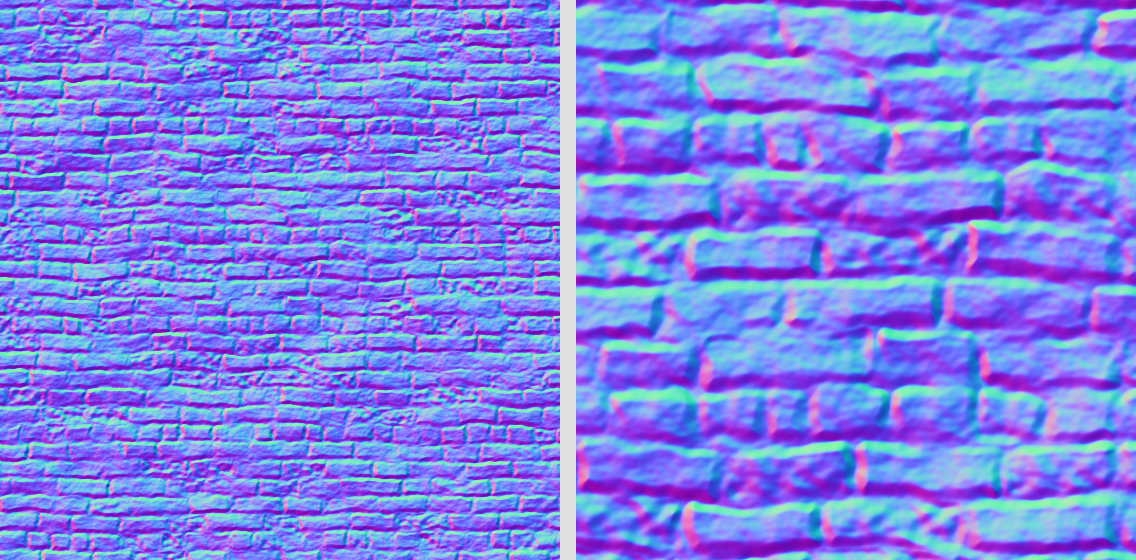
Left, the full canvas; right, a detail of the centre.
Write a three.js fragment shader that draws this texture map.

```glsl
// Tangent-space normal map of an old brick wall: 31 courses, some of short headers.
// A height field of worn bricks in partly filled joints is built from cells and
// gradient noise, then its slope becomes colour. A strip and five courses recur.

varying vec2 vUv;

const float COURSES = 31.0;
const float STRETCHERS = 12.0;      // long bricks across
const float HEADERS = 24.0;         // short bricks across
const float HEADER_SPACING = 5.8;   // courses between header courses
const float EDGE_JITTER = 0.48;     // irregularity of brick lengths
const float JOINT = 0.045;          // lengths and heights below are in courses
const float CORNER = 0.16;
const float BEVEL = 0.20;
const float BEVEL_SKEW = 0.12;      // wider bevel on the lower side
const float RELIEF = 0.37;
const float FILL = 0.24;            // mortar left standing in the joints
const float CROSS_FILL = 0.07;      // extra mortar in upright joints
const float DOME = 0.25;
const float TILT = 0.55;
const float GRAIN = 0.125;
const float LUMPS = 0.16;
const float RUBBLE = 0.36;
const float SWELL = 0.75;           // broad bulging of the wall
const float WARP = 0.13;
const float SAG = 0.30;             // slow wandering of the courses
const float STEP = 0.0012;          // slope sampling distance on the canvas
const vec2 SLOPE_SCALE = vec2(0.85, -1.0);
const vec2 SLOPE_BIAS = vec2(-0.03, 0.0);

float hash(vec2 p) {
  return fract(sin(dot(p, vec2(127.1, 311.7))) * 43758.55);
}

float cornerNoise(vec2 cell, vec2 offset, vec2 period) {
  float angle = 6.2832 * hash(mod(cell, period) + period * 0.37);
  return dot(vec2(cos(angle), sin(angle)), offset);
}

// Gradient noise that tiles over the unit square
float noise(vec2 uv, vec2 period) {
  vec2 p = uv * period, i = floor(p), f = p - i;
  vec2 w = f * f * f * (f * (f * 6.0 - 15.0) + 10.0);
  vec2 e = vec2(1.0, 0.0);
  float low = mix(cornerNoise(i, f, period), cornerNoise(i + e, f - e, period), w.x);
  float high = mix(cornerNoise(i + e.yx, f - e.yx, period),
                   cornerNoise(i + 1.0, f - 1.0, period), w.x);
  return mix(low, high, w.y);
}

float roughness(vec2 uv) {
  return noise(uv, vec2(46.0, 66.0)) + 0.45 * noise(uv, vec2(98.0, 134.0))
       + 0.16 * noise(uv, vec2(190.0, 250.0));
}

// Bricks in the fourth sixth of a course repeat those in the third
float foldBrick(float index, float count) {
  float k = mod(index, count);
  float inCopy = step(count / 2.0, k) * (1.0 - step(count * 2.0 / 3.0, k));
  return k - inCopy * count / 6.0;
}

// Courses 16 to 20 repeat courses 11 to 15
float foldCourse(float course) {
  float k = mod(course, COURSES);
  return k - 5.0 * step(15.5, k) * (1.0 - step(20.5, k));
}

float brickEdge(float index, float count, float course) {
  return index + EDGE_JITTER * hash(vec2(foldBrick(index, count), course));
}

float roundedBox(vec2 p, vec2 halfSize, float radius) {
  vec2 q = abs(p) - halfSize + radius;
  return length(max(q, 0.0)) + min(max(q.x, q.y), 0.0) - radius;
}

float wallHeight(vec2 uv) {
  // Ragged outlines on wandering courses
  vec2 wobble = vec2(noise(uv, vec2(38.0, 52.0)), noise(uv + 0.37, vec2(29.0, 44.0)))
              + 0.5 * vec2(noise(uv, vec2(80.0, 95.0)), noise(uv + 0.37, vec2(85.0, 90.0)));
  vec2 p = uv + wobble * WARP / COURSES;
  p.y += SAG * noise(uv, vec2(9.0, 7.0)) / COURSES;

  // Course, counted from the top
  float down = (1.0 - p.y) * COURSES + 0.5;
  float rawCourse = floor(down);
  float course = foldCourse(rawCourse);
  float isHeader = 1.0 - step(1.0, mod(course - 0.5, HEADER_SPACING));
  float count = mix(STRETCHERS, HEADERS, isHeader);

  // Brick within the course
  float along = p.x * count + 0.5 * mod(course, 2.0) + 0.35 * hash(vec2(course, 5.3));
  float index = floor(along);
  index -= 1.0 - step(brickEdge(index, count, course), along);
  float left = brickEdge(index, count, course);
  float right = brickEdge(index + 1.0, count, course);
  float scale = COURSES / count;
  vec2 local = vec2((along - 0.5 * (left + right)) * scale, 0.5 - fract(down));
  vec2 halfSize = vec2(0.5 * (right - left) * scale, 0.5) - JOINT;

  // Surface coordinates shared by repeated bricks
  float folded = foldBrick(index, count);
  vec2 id = vec2(folded, course + 40.0);
  vec2 face = uv + vec2((folded - index) / count, (rawCourse - course) / COURSES);

  // Rounded face with tilt, lumps, grain and crumbling
  float d = roundedBox(local, halfSize, CORNER);
  float mask = 1.0 - smoothstep(-BEVEL + BEVEL_SKEW * local.y, JOINT, d);
  float worn = smoothstep(0.60, 1.0, hash(id + 7.7) + 0.8 * noise(face, vec2(7.0, 9.0)));
  float top = RELIEF * mix(0.65, 1.2, hash(id + 3.1)) * (1.0 - 0.5 * worn);
  top += TILT * (hash(id + 1.9) - 0.5) * local.y - DOME * local.y * local.y;
  top += GRAIN * roughness(face) + LUMPS * noise(face, vec2(24.0, 36.0));
  top += RUBBLE * worn * (noise(face, vec2(58.0, 72.0)) + 0.4 * noise(face, vec2(105.0, 120.0)));

  // Mortar fills the joints unevenly
  float fill = smoothstep(-0.3, 0.45, noise(uv, vec2(13.0, 19.0)) + 0.7 * noise(uv, vec2(40.0, 46.0)));
  float mortar = FILL * fill + CROSS_FILL * (1.0 - smoothstep(0.2, 0.45, abs(local.y)));
  mortar += GRAIN * roughness(uv + 0.5);
  float swell = noise(uv, vec2(5.0, 8.0)) + 0.4 * noise(uv, vec2(11.0, 19.0));
  return mix(mortar, top, mask) + SWELL * swell;
}

void main() {
  vec2 e = vec2(STEP, 0.0);
  vec2 slope = vec2(wallHeight(vUv + e) - wallHeight(vUv - e),
                    wallHeight(vUv + e.yx) - wallHeight(vUv - e.yx)) / (2.0 * STEP * COURSES);
  vec3 normal = normalize(vec3(slope * SLOPE_SCALE + SLOPE_BIAS, 1.0));
  gl_FragColor = vec4(0.5 + 0.5 * normal, 1.0);
}
```
